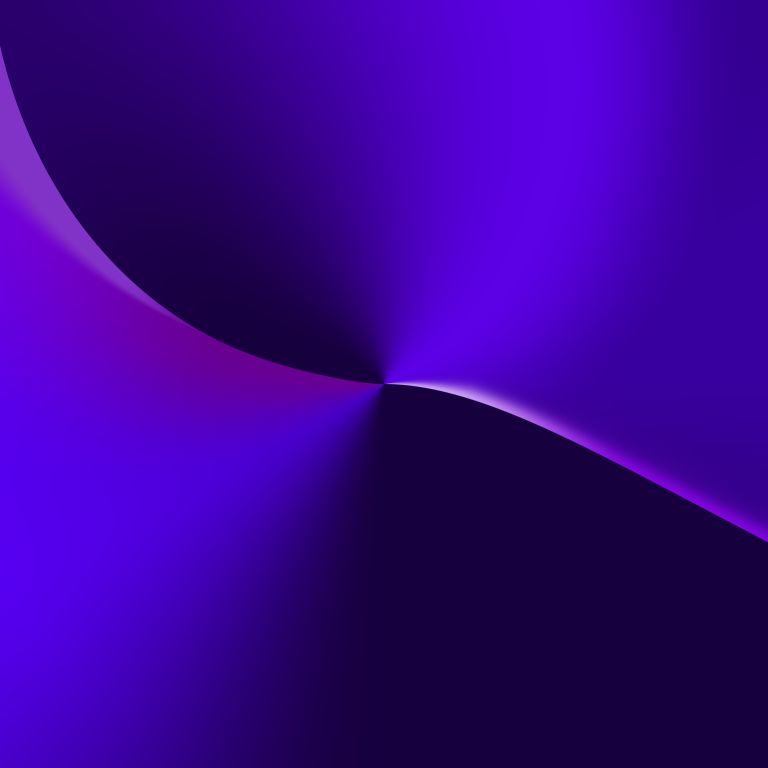
A Shadertoy shader for this background:

```glsl
// Two folded sheets of violet light that meet at the centre of the canvas.
// Two swirling creases, given as angle over radius, part the sheets; each
// sheet is shaded by angular ramps, with a pale band and a glow on the creases.

#define DARK vec3(0.09, 0.0, 0.245)
#define VIOLET vec3(0.36, 0.0, 0.90)
#define INDIGO vec3(0.22, 0.0, 0.62)
#define BLUE vec3(0.34, 0.0, 0.95)
#define PLUM vec3(0.41, 0.0, 0.57)
#define ORCHID vec3(0.45, 0.0, 0.84)
#define LILAC vec3(0.51, 0.20, 0.78)
#define PALE vec3(0.86, 0.70, 1.0)
#define MAGENTA vec3(0.52, 0.02, 0.88)
#define GLOW_WIDTH 0.03

// Crease angles in degrees at radius r
float leftCrease(float r) {
    return 180.0 - degrees(r * (0.542 + 1.22 * exp(-8.0 * r)));
}

float rightCrease(float r) {
    return -24.5 * (1.0 - exp(-2.27 * r));
}

// Falls smoothly from 1 at a to 0 at b
float fall(float a, float b, float x) {
    return 1.0 - smoothstep(a, b, x);
}

// Upper sheet: a bright curved ray, dark to its left and indigo to its right
vec3 upperSheet(float angle, float r) {
    float peak = 24.0 + 38.0 * r;
    float darkEnd = leftCrease(r) - 40.0 * exp(-4.0 * r);
    float ambient = 0.27 * smoothstep(0.4, 1.4, r);
    float leftLight = mix(ambient, 1.0, fall(peak, darkEnd, angle));

    float spread = 26.0 + 65.0 * exp(-2.0 * r);
    float rightLight = fall(0.0, spread, peak - angle);
    vec3 shade = INDIGO * (1.0 - 0.16 * fall(-22.0, 2.0, angle)
                               - 0.08 * smoothstep(20.0, 45.0, angle));
    vec3 color = angle > peak ? mix(DARK, VIOLET, leftLight)
                              : mix(shade, VIOLET, rightLight);

    // Glow along the right crease: pale near the centre, magenta further out
    float d = radians(max(angle - rightCrease(r), 0.0)) * r;
    float width = min(GLOW_WIDTH, 0.13 * r) + 0.0001;
    vec3 glow = mix(PALE, MAGENTA, smoothstep(0.15, 0.7, r));
    float halo = 0.4 * exp(-d / (1.7 * width)) * smoothstep(0.1, 0.5, r);
    color = mix(color, MAGENTA, halo);
    return mix(color, glow, 0.9 * exp(-d * d / (width * width)));
}

// Lower sheet: blue fan fading to dark, plum and lilac beside the left crease
vec3 lowerSheet(float angle, float r) {
    float fromCrease = angle - leftCrease(r);
    vec3 blue = BLUE * min(0.80 + 0.18 * r, 1.0);
    vec3 color = mix(DARK, blue, fall(205.0, 270.0, angle));

    vec3 warm = mix(PLUM, ORCHID, smoothstep(0.4, 1.1, r));
    color = mix(color, warm, fall(0.0, 45.0, fromCrease));

    float bandWidth = 15.0 * max(r - 0.47, 0.0) + 0.01;
    float band = fall(0.45 * bandWidth, bandWidth, fromCrease);
    return mix(color, LILAC, band * smoothstep(0.45, 0.75, r));
}

void mainImage(out vec4 fragColor, in vec2 fragCoord) {
    vec2 p = (2.0 * fragCoord - iResolution.xy) / iResolution.y;
    float r = max(length(p), 0.0001);
    float angle = degrees(atan(p.y, p.x));
    float turn = mod(angle, 360.0);

    // Signed arc distance to the nearer crease, positive on the upper sheet
    float gap = p.x > 0.0 ? angle - rightCrease(r) : leftCrease(r) - turn;
    float pixel = 1.5 / iResolution.y;
    float upper = smoothstep(-pixel, pixel, radians(gap) * r);

    float upperAngle = p.x > 0.0 ? angle : turn;
    float lowerAngle = p.x > 0.0 ? 360.0 : turn;
    vec3 color = mix(lowerSheet(lowerAngle, r), upperSheet(upperAngle, r), upper);
    fragColor = vec4(color, 1.0);
}
```
